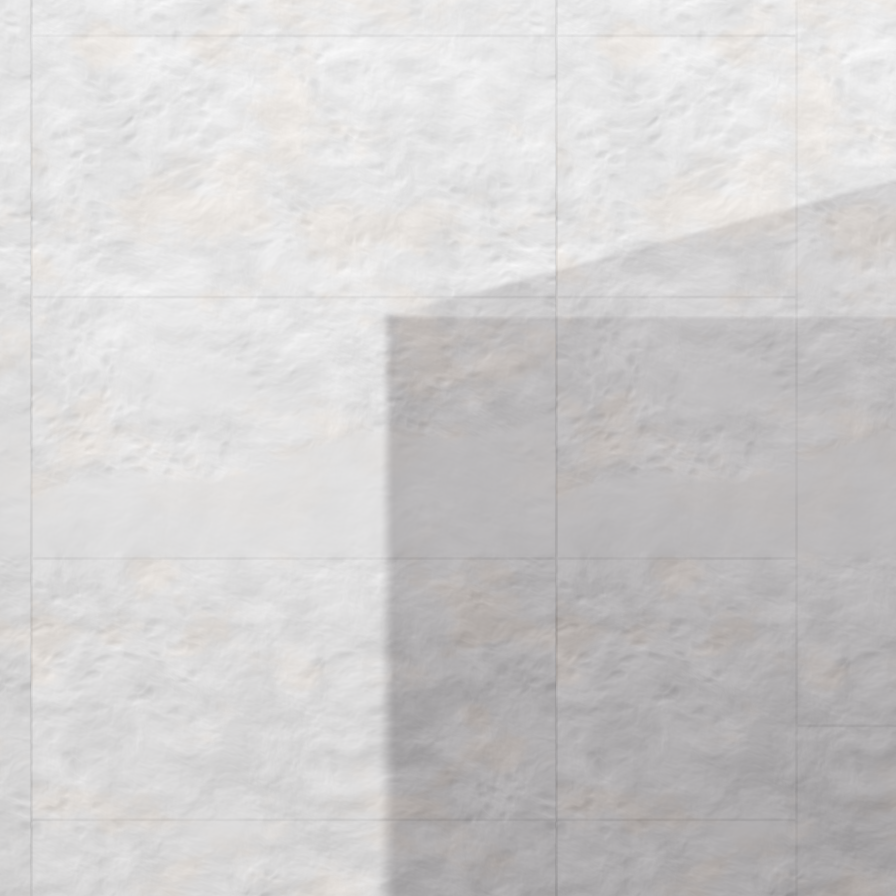
This texture is drawn by a Shadertoy shader. Its source:

```glsl
// A pale stone-tiled wall, lit from above, crossed by a square shadow and a thin wedge.
// Stone is layered cellular and value noise, lightly embossed and repeated per slab;
// soft distance masks lay the shadows, and thin lines cut the joints.

const vec3 LIGHT_TOP = vec3(0.905, 0.905, 0.907);
const vec3 LIGHT_LOW = vec3(0.845, 0.842, 0.843);
const vec3 SHADE_TOP = vec3(0.745, 0.738, 0.743);
const vec3 SHADE_LOW = vec3(0.680, 0.672, 0.678);
const vec3 WARM_TINT = vec3(0.012, -0.003, -0.020);
const vec2 SHADOW_CORNER = vec2(0.432, 0.648);
const float WEDGE_SLOPE = 0.266;
const float WEDGE_DEPTH = 0.52;
const float SLAB_LEFT = 0.035;
const float SLAB_WIDTH = 0.586;
const float SIDE_JOINT = 0.889;
const float ROW_BASE = 0.085;
const float ROW_HEIGHT = 0.2917;
const float JOINT_WIDTH = 0.0024;
const float GRAIN = 0.085;
const float RELIEF = 0.16;

vec2 hash2(vec2 p) {
    vec3 q = fract(p.xyx * vec3(0.1031, 0.1030, 0.0973));
    q += dot(q, q.yzx + 33.33);
    return fract((q.xx + q.yz) * q.zy);
}

float valueNoise(vec2 p) {
    vec2 i = floor(p), f = fract(p);
    f = f * f * (3.0 - 2.0 * f);
    float low = mix(hash2(i).x, hash2(i + vec2(1, 0)).x, f.x);
    float high = mix(hash2(i + vec2(0, 1)).x, hash2(i + vec2(1, 1)).x, f.x);
    return mix(low, high, f.y);
}

float fbm(vec2 p) {
    float sum = 0.0, amp = 0.5;
    for (int i = 0; i < 5; i++) {
        sum += amp * valueNoise(p);
        p = mat2(0.8, 0.6, -0.6, 0.8) * p * 2.03 + 7.1;
        amp *= 0.5;
    }
    return sum;
}

// Distance to the nearest scattered cell centre.
float cellular(vec2 p) {
    vec2 cell = floor(p), f = fract(p);
    float nearest = 2.0;
    for (int y = -1; y <= 1; y++)
        for (int x = -1; x <= 1; x++) {
            vec2 o = vec2(x, y);
            nearest = min(nearest, length(o + hash2(cell + o) - f));
        }
    return nearest;
}

// Height of the stone: ragged grain with small pits.
float stoneHeight(vec2 p) {
    vec2 warp = vec2(fbm(p * 9.0), fbm(p * 9.0 + 31.0)) - 0.5;
    vec2 q = p * vec2(1.0, 1.35) + warp * 0.06;
    float pits = 1.0 - smoothstep(0.05, 0.38, cellular(q * 34.0));
    return fbm(q * 30.0) - 0.22 * pits * smoothstep(0.4, 0.65, fbm(p * 12.0 + 4.0));
}

float ellipseGlow(vec2 p, vec2 centre, vec2 radius) {
    vec2 d = (p - centre) / radius;
    return exp(-dot(d, d));
}

float lineMask(float d) {
    float w = max(JOINT_WIDTH, 1.2 / iResolution.y);
    return 1.0 - smoothstep(0.2 * w, w, abs(d));
}

float joints(vec2 p) {
    float upright = max(lineMask(p.x - SLAB_LEFT), lineMask(p.x - SLAB_LEFT - SLAB_WIDTH));
    upright = max(upright, 0.6 * lineMask(p.x - SIDE_JOINT));
    float row = (fract((p.y - ROW_BASE) / ROW_HEIGHT + 0.5) - 0.5) * ROW_HEIGHT;
    float slab = step(SLAB_LEFT, p.x) * step(p.x, SIDE_JOINT);
    float level = lineMask(row) * slab;
    level = max(level, lineMask(p.y - 0.19) * step(SIDE_JOINT, p.x));
    return max(upright, 0.65 * level) * (0.7 + 0.6 * valueNoise(p * 17.0));
}

void mainImage(out vec4 fragColor, in vec2 fragCoord) {
    vec2 uv = fragCoord / iResolution.xy;
    vec2 slab = vec2(mod(uv.x - SLAB_LEFT, SLAB_WIDTH), uv.y);

    // Smooth mineral band and pale patches calm the grain.
    float bandTop = 0.445 + 0.16 * slab.x + 0.012 * sin(slab.x * 22.0);
    float band = smoothstep(0.37, 0.39, uv.y) * (1.0 - smoothstep(bandTop - 0.008, bandTop + 0.004, uv.y));
    float patches = ellipseGlow(slab, vec2(0.185, 0.565), vec2(0.075, 0.032))
                  + ellipseGlow(slab, vec2(0.215, 0.073), vec2(0.045, 0.016));
    float calm = clamp(0.65 * band + 0.7 * patches, 0.0, 0.85);

    // Stone tone and relief.
    float height = stoneHeight(slab);
    float relief = height - stoneHeight(slab + vec2(-0.002, 0.003));
    float blotch = fbm(slab * vec2(9.0, 13.0) + 2.0) - 0.48;
    float tone = GRAIN * (height - 0.45) + RELIEF * relief + 0.06 * blotch;
    tone = tone * (1.0 - calm) + 0.014 * patches + 0.003 * band;
    float warm = smoothstep(0.48, 0.7, fbm(slab * vec2(14.0, 20.0) + 19.0)) * (1.0 - calm);

    // Light falls off downward; shade deepens toward the floor and its left edge.
    vec3 lit = mix(LIGHT_LOW, LIGHT_TOP, smoothstep(0.0, 0.95, uv.y));
    lit -= 0.02 * (1.0 - smoothstep(0.0, 0.08, uv.x)) * (1.0 - 0.5 * uv.y);
    vec3 shade = mix(SHADE_LOW, SHADE_TOP, smoothstep(0.05, 0.6, uv.y));
    shade -= 0.025 * exp(-max(uv.x - SHADOW_CORNER.x, 0.0) * 22.0);
    shade -= 0.025 * smoothstep(0.75, 1.0, uv.x) * (1.0 - smoothstep(0.0, 0.35, uv.y));

    // Shadow masks.
    vec2 inside = vec2(uv.x - SHADOW_CORNER.x, SHADOW_CORNER.y - uv.y);
    float sideBlur = mix(0.013, 0.007, uv.y / SHADOW_CORNER.y);
    float square = smoothstep(-sideBlur, sideBlur, inside.x) * smoothstep(-0.006, 0.006, inside.y);
    float wedge = smoothstep(-0.004, 0.004, WEDGE_SLOPE * inside.x + inside.y)
                * smoothstep(0.0, 0.06, inside.x);
    float shadow = max(square, wedge * WEDGE_DEPTH);

    vec3 color = mix(lit, shade, shadow) + tone + WARM_TINT * warm;
    color -= 0.055 * joints(uv);
    fragColor = vec4(clamp(color, 0.0, 1.0), 1.0);
}
```
